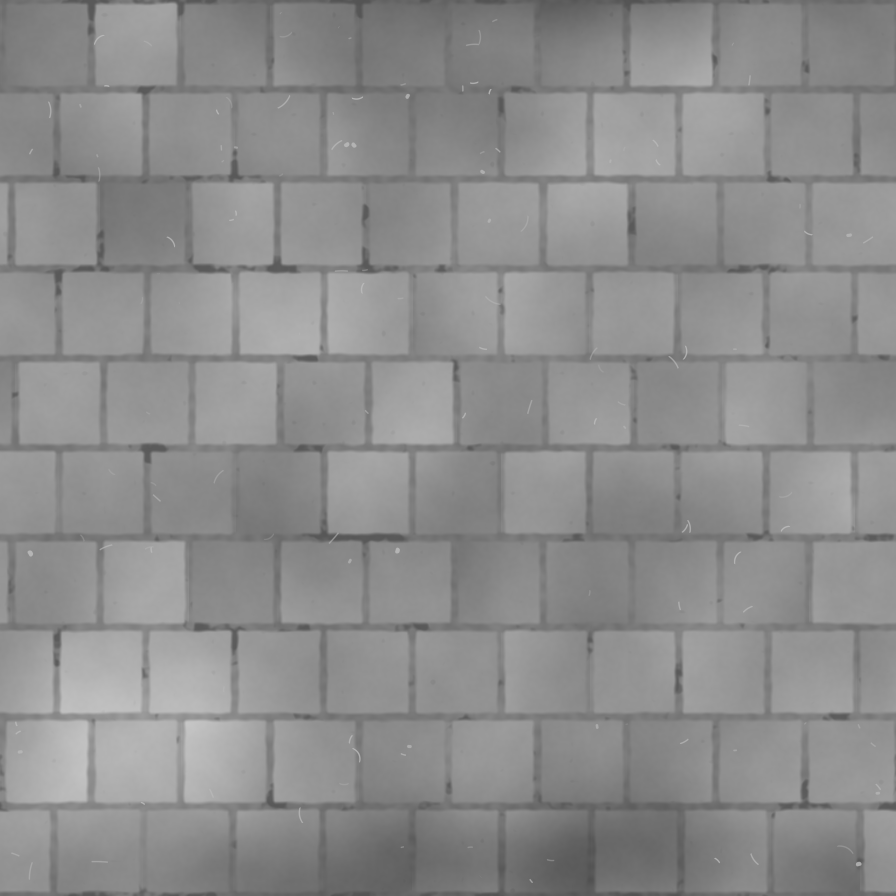
This texture is drawn by a Shadertoy shader. Its source:

```glsl
// Worn grey square tiles laid in staggered rows, with soft mortar joints.
// Each tile gets a random tone and tilt; periodic gradient noise adds stains,
// uneven edges and joint grime, and a cell grid scatters pale scratches.

#define COUNT 10.0        // tiles across and down
#define JOINT 0.041       // half width of a joint, in tiles
#define EDGE_SOFT 0.026   // softness of tile edges, in tiles
#define TILE_TONE 0.575
#define JOINT_TONE 0.478
#define GRIME_TONE 0.31
#define FLECK_TONE 0.74
#define TONE_SPREAD 0.09  // tone difference between tiles
#define TILT_SPREAD 0.12  // shading across a tile
#define FLECK_GRID 14.0   // scratch cells across and down

const float PI = 3.14159265;

vec2 hash2(vec2 p) {
    vec3 a = fract(p.xyx * vec3(0.1031, 0.1030, 0.0973));
    a += dot(a, a.yzx + 33.33);
    return fract((a.xx + a.yz) * a.zy);
}

float cornerSlope(vec2 corner, vec2 offset, float period) {
    float angle = 2.0 * PI * hash2(mod(corner, period) + period).x;
    return dot(vec2(cos(angle), sin(angle)), offset);
}

// Gradient noise over the canvas, seamless, with 'period' cells per side
float noise(vec2 uv, float period) {
    vec2 p = uv * period, i = floor(p), f = p - i;
    vec2 w = f * f * f * (f * (f * 6.0 - 15.0) + 10.0);
    vec2 e = vec2(0.0, 1.0);
    float low = mix(cornerSlope(i, f, period),
                    cornerSlope(i + e.yx, f - e.yx, period), w.x);
    float high = mix(cornerSlope(i + e.xy, f - e.xy, period),
                     cornerSlope(i + e.yy, f - e.yy, period), w.x);
    return mix(low, high, w.y);
}

float roundedBox(vec2 p, vec2 halfSize, float radius) {
    vec2 q = abs(p) - halfSize + radius;
    return length(max(q, 0.0)) + min(max(q.x, q.y), 0.0) - radius;
}

// Soft round patch that wraps around the canvas
float patchAt(vec2 uv, vec2 center, vec2 size) {
    vec2 d = (fract(uv - center + 0.5) - 0.5) / size;
    return exp(-dot(d, d));
}

// Short curved scratches and chips, up to three in a cell
float flecks(vec2 uv, float pixel) {
    vec2 p = uv * FLECK_GRID, cell = mod(floor(p), FLECK_GRID);
    float aa = 0.7 * pixel * FLECK_GRID, cover = 0.0;
    float chance = 0.75 * pow(hash2(cell + 71.0).x, 2.2);
    for (float k = 0.0; k < 3.0; k++) {
        vec2 a = hash2(cell + 19.0 * k + 3.0), b = hash2(cell + 23.0 * k + 41.0);
        vec2 c = hash2(cell + 29.0 * k + 97.0);
        float turn = 2.0 * PI * b.x;
        vec2 q = mat2(cos(turn), -sin(turn), sin(turn), cos(turn))
               * (fract(p) - 0.2 - 0.6 * a);
        q.y += (b.y - 0.5) * 7.0 * q.x * q.x;
        float halfLength = mix(0.012, 0.13, c.x * c.x);
        float width = c.x < 0.25 ? 0.035 * b.y : 0.011;
        float d = length(vec2(max(abs(q.x) - halfLength, 0.0), q.y)) - width;
        float shown = step(c.y, chance) * mix(0.25, 0.85, b.y);
        cover = max(cover, shown * (1.0 - smoothstep(-aa, aa, d)));
    }
    return cover;
}

void mainImage(out vec4 fragColor, in vec2 fragCoord) {
    vec2 uv = fragCoord / iResolution.xy;
    float pixel = 1.0 / min(iResolution.x, iResolution.y);

    // Staggered rows that drift up the wall; the last tile takes up the slack
    float row = mod(floor(uv.y * COUNT), COUNT);
    float drift = sin(PI * row / COUNT);
    float shift = mod(row, 2.0) < 0.5 ? 0.60 + 0.06 * drift : -0.04 + 0.21 * drift;
    float pitch = 1.0 - 0.014 * drift;
    float along = fract(uv.x - shift / COUNT) * COUNT / pitch;
    float column = min(floor(along), COUNT - 1.0);
    float span = column < COUNT - 1.5 ? 1.0 : COUNT / pitch - column;
    vec2 cell = vec2(column, row);
    vec2 local = vec2(along - column - 0.5 * span, fract(uv.y * COUNT) - 0.5);

    // Slightly uneven tile edges
    float edge = roundedBox(local, vec2(0.5 * span, 0.5) - JOINT, 0.03);
    edge += 0.014 * noise(uv, 70.0) + 0.014 * noise(uv + 0.37, 23.0);
    float soft = max(EDGE_SOFT, pixel * COUNT);
    float joint = smoothstep(-soft, soft, edge);

    // Broad light and shade, then the tone and tilt of each tile
    float shade = 0.115 * noise(uv, 4.0) + 0.06 * noise(uv + 0.21, 9.0);
    shade += 0.11 * patchAt(uv, vec2(0.20, 0.20), vec2(0.11, 0.12));
    shade -= 0.18 * patchAt(uv, vec2(0.62, 0.03), vec2(0.27, 0.07));
    shade -= 0.07 * patchAt(uv, vec2(0.15, 0.03), vec2(0.22, 0.06));
    vec2 tilt = hash2(cell + 53.0) - 0.5;
    float tile = TILE_TONE + shade + TONE_SPREAD * (hash2(cell + 11.0).x - 0.5);
    tile += TILT_SPREAD * dot(tilt, local);
    tile += 0.016 * noise(uv, 38.0) + 0.009 * noise(uv, 150.0);
    tile -= 0.03 * smoothstep(0.45, 0.65, noise(uv + 0.6, 90.0));

    // Mortar, fainter in places on the upright joints, with dark runs of grime
    float mortar = JOINT_TONE + 0.7 * shade + 0.05 * noise(uv, 85.0);
    float level = smoothstep(0.42, 0.46, abs(local.y));
    float strength = clamp(0.85 + 0.8 * noise(uv + 0.13, 12.0), 0.4, 1.0);
    float tone = mix(tile, mortar, joint * mix(strength, 1.0, level));
    float run = noise(uv + 0.45, 17.0) + 0.35 * noise(uv, 60.0);
    run += 0.2 * noise(uv + 0.29, 130.0);
    float grime = smoothstep(0.22, 0.44, run) * smoothstep(-0.02, 0.03, edge);
    tone = mix(tone, GRIME_TONE, 0.75 * grime);

    tone = mix(tone, FLECK_TONE, flecks(uv, pixel));
    fragColor = vec4(vec3(tone), 1.0);
}
```
